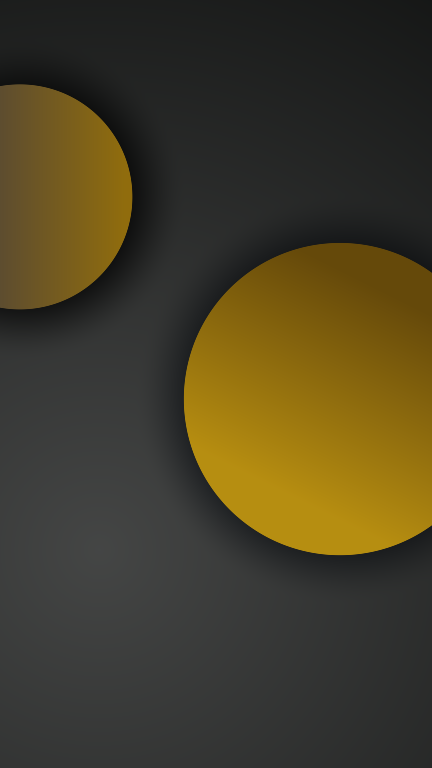
This background is drawn by a Shadertoy shader. Its source:

```glsl
#define GLOW_CENTER vec2(0.23, 0.505)
#define GLOW_COLOR vec3(0.268, 0.273, 0.270)
#define GLOW_FALLOFF 0.122
#define SMALL_DISC vec3(0.046, 1.322, 0.2605)
#define LARGE_DISC vec3(0.787, 0.854, 0.3615)
#define SHADOW_BLUR 0.115
#define BROWN vec3(0.365, 0.300, 0.185)
#define AMBER vec3(0.565, 0.425, 0.050)
#define GOLD vec3(0.715, 0.555, 0.065)
#define BRONZE vec3(0.395, 0.285, 0.040)

// Signed distance to a disc stored as (center, radius)
float discDistance(vec2 p, vec3 disc) {
    return length(p - disc.xy) - disc.z;
}

// Soft shadow that fades from inside the rim to the blur width
float shadow(vec2 p, vec3 disc, vec2 offset) {
    float d = discDistance(p - offset, disc);
    return 1.0 - smoothstep(-0.6 * SHADOW_BLUR, SHADOW_BLUR, d);
}

// Antialiased disc coverage
float coverage(vec2 p, vec3 disc, float pixel) {
    return 1.0 - smoothstep(-0.5 * pixel, 0.5 * pixel, discDistance(p, disc));
}

void mainImage(out vec4 fragColor, in vec2 fragCoord) {
    // Canvas width is one unit
    float pixel = 1.0 / iResolution.x;
    vec2 p = fragCoord * pixel;

    // Charcoal backdrop with a radial glow
    vec3 color = GLOW_COLOR - GLOW_FALLOFF * length(p - GLOW_CENTER);

    // Small disc: horizontal gradient
    color *= 1.0 - 0.85 * shadow(p, SMALL_DISC, vec2(0.012, -0.005));
    vec3 smallFill = mix(BROWN, AMBER, clamp(p.x / 0.29, 0.0, 1.0));
    color = mix(color, smallFill, coverage(p, SMALL_DISC, pixel));

    // Large disc: diagonal gradient, with a slightly cool shadow
    float largeShadow = shadow(p, LARGE_DISC, vec2(0.0));
    color *= 1.0 - vec3(0.66, 0.62, 0.56) * largeShadow;
    float slope = dot(p - LARGE_DISC.xy, normalize(vec2(0.45, 0.9)));
    vec3 largeFill = mix(GOLD, BRONZE, clamp((slope + 0.25) / 0.52, 0.0, 1.0));
    color = mix(color, largeFill, coverage(p, LARGE_DISC, pixel));

    fragColor = vec4(color, 1.0);
}
```
